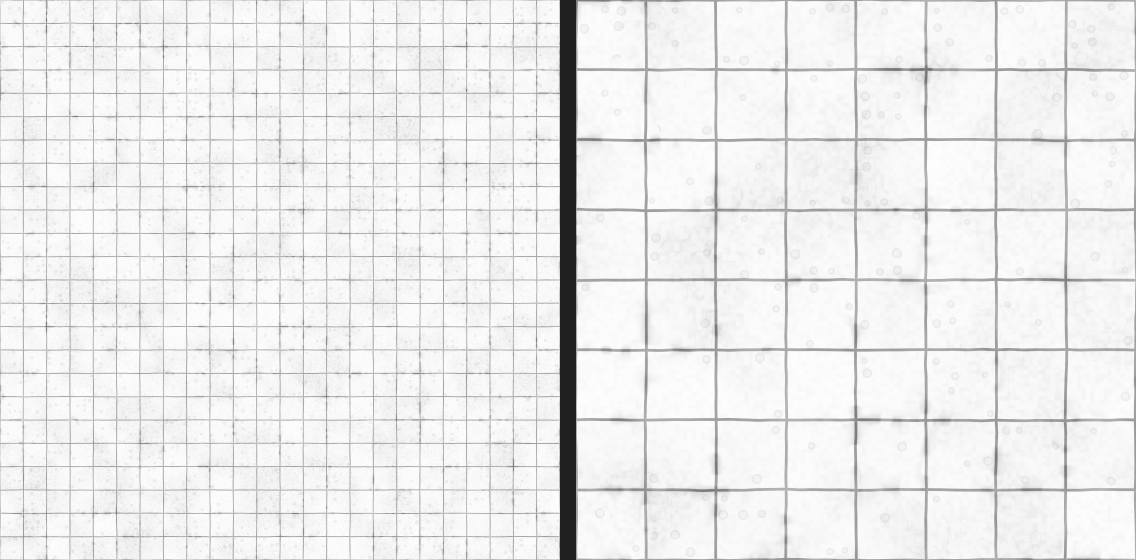
Left: the whole. Right: its middle third, enlarged.
This texture map is drawn by a Shadertoy shader. Its source:

```glsl
// White square tiles with thin grey joints, faint grain, pits and smudged edges; tiles seamlessly.

const float TILES       = 24.0;                // repeats across and down
const float JOINT_HALF  = 0.020;               // half joint width, in tiles
const float JOINT_DEPTH = 0.32;                // darkening by the joint
const float WOBBLE      = 0.016;               // sideways wander of joints
const vec3  GLAZE       = vec3(0.992);         // clean tile colour
const float TILE_VARY   = 0.012;               // tone change between tiles
const float SMUDGE      = 0.022;               // broad dull patches
const float GRAIN       = 0.042;               // fine surface grain
const float CRINKLE     = 0.030;               // thin wrinkles in dull patches
const float STAIN       = 0.16;                // dirt beside the joints
const float PIT_DEPTH   = 0.055;               // darkening by pit rims
const float PITS        = 4.0;                 // pit cells per tile side
const float PIT_CHANCE  = 0.30;                // most pits in a pitted area

// Integer hash of a lattice cell, 0 to 1
float hash(ivec2 cell, int seed) {
    uint h = uint(cell.x) * 1597u + uint(cell.y) * 51749u + uint(seed) * 7919u;
    h = (h ^ (h >> 15)) * 73939u;
    h = (h ^ (h >> 13)) * 90533u + 3571u;
    h = (h ^ (h >> 16)) * 48271u;
    h ^= h >> 15;
    return float(h & 65535u) / 65535.0;
}

// Value noise over tile units that wraps at the canvas edge;
// TILES * freq must be whole
float wrapNoise(vec2 p, vec2 freq, int seed) {
    ivec2 period = ivec2(TILES * freq + 0.5);
    vec2 q = p * freq;
    ivec2 a = (ivec2(floor(q)) + period) % period;
    ivec2 b = (a + 1) % period;
    vec2 f = fract(q);
    f = f * f * (3.0 - 2.0 * f);
    return mix(mix(hash(a, seed), hash(ivec2(b.x, a.y), seed), f.x),
               mix(hash(ivec2(a.x, b.y), seed), hash(b, seed), f.x), f.y);
}

// Three octaves of wrapping noise
float wrapFbm(vec2 p, float freq, int seed) {
    float sum = 0.0, weight = 0.55;
    for (int i = 0; i < 3; i++) {
        sum += weight * wrapNoise(p, vec2(freq), seed + i);
        freq *= 2.0;
        weight *= 0.5;
    }
    return sum;
}

// Signed distance to the nearest joint, with a slow and a quick wander
float jointDistance(float along, float across, int seed) {
    float line = floor(across + 0.5);
    vec2 q = vec2(along, line);
    float sway = wrapNoise(q, vec2(1.0), seed)
               + 0.6 * wrapNoise(q, vec2(5.0, 1.0), seed + 1) - 0.8;
    return across - line + WOBBLE * sway;
}

// Share of a pixel covered by a line
float coverage(float d, float halfWidth, float pixel) {
    float lo = max(d - 0.5 * pixel, -halfWidth);
    float hi = min(d + 0.5 * pixel, halfWidth);
    return max(hi - lo, 0.0) / pixel;
}

// Small ring-shaped pits, at most one in each cell
float pitRims(vec2 p, float pixel) {
    ivec2 period = ivec2(TILES * PITS);
    vec2 q = p * PITS;
    ivec2 cell = ivec2(floor(q)) % period;
    vec2 center = 0.32 + 0.36 * vec2(hash(cell, 41), hash(cell, 42));
    float radius = mix(0.13, 0.24, hash(cell, 43));
    float d = length(fract(q) - center) - radius;
    float soft = 0.04 + 0.5 * pixel * PITS;
    float rim = 1.0 - smoothstep(0.02, 0.02 + soft, abs(d));
    float fill = 1.0 - smoothstep(-soft, soft, d);
    float chance = PIT_CHANCE * wrapNoise(p, vec2(0.5), 44);
    return step(hash(cell, 45), chance) * max(rim, 0.45 * fill);
}

void mainImage(out vec4 fragColor, in vec2 fragCoord) {
    vec2 p = fragCoord / iResolution.xy * TILES;
    float pixel = TILES / iResolution.y;

    // Tile surface
    float tileTone = hash(ivec2(floor(p)), 3);
    float dull = smoothstep(0.30, 0.75, wrapFbm(p, 1.0, 5)) * mix(0.4, 1.2, tileTone);
    float grain = wrapNoise(p, vec2(16.0), 11);
    float ridge = 1.0 - abs(2.0 * wrapNoise(p, vec2(9.0, 6.0), 13) - 1.0);
    float shade = TILE_VARY * tileTone + SMUDGE * dull;
    shade += GRAIN * grain * grain * (0.5 + 0.7 * dull);
    shade += CRINKLE * smoothstep(0.86, 1.0, ridge) * dull;
    shade += PIT_DEPTH * pitRims(p, pixel);

    // Joints
    float dx = jointDistance(p.y, p.x, 21);
    float dy = jointDistance(p.x, p.y, 31);
    float joint = max(coverage(dx, JOINT_HALF, pixel), coverage(dy, JOINT_HALF, pixel));
    float strength = mix(0.85, 1.15, wrapNoise(p, vec2(2.0), 17));

    // Beaded dirt close to some stretches of joint
    float nearJoint = exp(-min(abs(dx), abs(dy)) / 0.06);
    float worn = smoothstep(0.50, 0.85, wrapNoise(p, vec2(1.5), 51));
    float beads = smoothstep(0.35, 0.75, wrapNoise(p, vec2(7.0), 53));
    shade += STAIN * nearJoint * worn * beads;

    vec3 color = GLAZE - shade;
    color -= JOINT_DEPTH * strength * joint;
    fragColor = vec4(clamp(color, 0.0, 1.0), 1.0);
}
```
